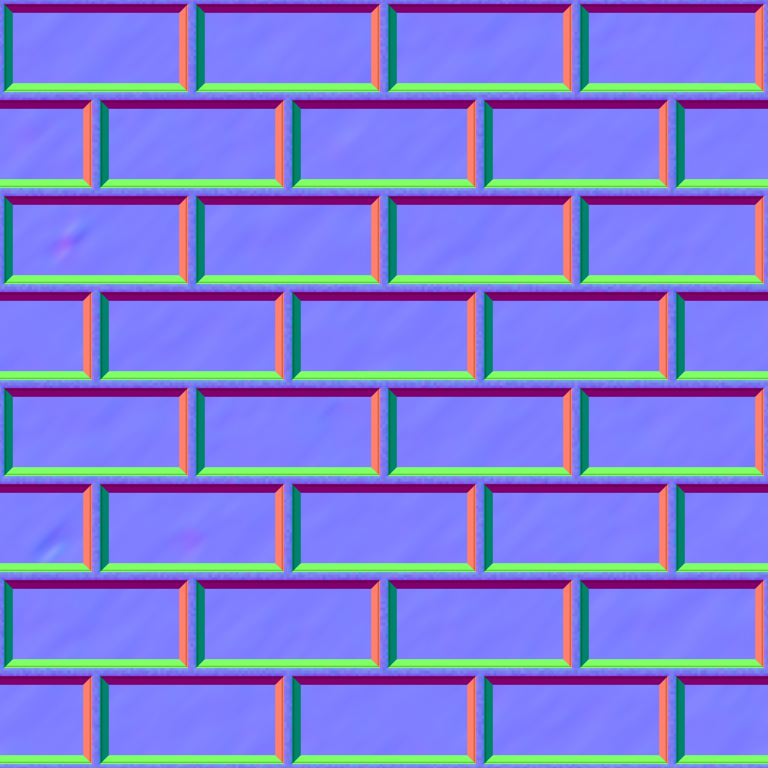
This texture map is drawn by a Shadertoy shader. Its source:

```glsl
// Tangent-space normal map of bevelled bricks in running bond with grainy mortar joints.

const vec2  BRICKS       = vec2(4.0, 8.0);       // repeats across and down
const vec2  BRICK_HALF   = vec2(0.1198, 0.0573); // half size of a brick
const float BEVEL        = 0.0115;               // width of the sloped rim
const float JOINT_HALF   = 0.0052;               // half width of a mortar joint
const float CREASE_DEPTH = 0.0022;               // fine line inside the rim
const float CREASE_WIDTH = 0.0011;
const float CREASE_SHADE = 0.22;

const vec3 TOP_COLOR    = vec3(0.50, 0.00, 0.42);
const vec3 BOTTOM_COLOR = vec3(0.50, 1.00, 0.40);
const vec3 LEFT_COLOR   = vec3(0.00, 0.51, 0.42);
const vec3 RIGHT_COLOR  = vec3(1.00, 0.50, 0.42);
const vec3 MORTAR_TINT  = vec3(0.95, 0.96, 0.94);

const float STREAK_SCALE  = 20.0;  // even, so the sheared noise wraps
const float FACE_RELIEF   = 0.35;
const float DENT_RELIEF   = 2.6;
const float DENT_CHANCE   = 0.28;
const vec2  DENT_SIZE     = vec2(0.034, 0.016);
const float GRAIN_SCALE   = 256.0;
const float GRAIN_RELIEF  = 0.22;
const float MORTAR_SLOPE  = 0.30;

float hash(vec2 p) {
    vec3 q = fract(p.xyx * vec3(0.1031, 0.1030, 0.0973));
    q += dot(q, q.yzx + 33.33);
    return fract((q.x + q.y) * q.z);
}

// Value noise that wraps after "period" cells
float wrapNoise(vec2 p, vec2 period) {
    vec2 i = floor(p);
    vec2 f = fract(p);
    f = f * f * f * (f * (f * 6.0 - 15.0) + 10.0);
    vec2 a = mod(i, period);
    vec2 b = mod(i + 1.0, period);
    return mix(mix(hash(a), hash(vec2(b.x, a.y)), f.x),
               mix(hash(vec2(a.x, b.y)), hash(b), f.x), f.y);
}

// Soft relief stretched along the rising diagonal
float faceHeight(vec2 uv) {
    vec2 p = vec2(uv.x - uv.y, 0.5 * (uv.x + uv.y)) * STREAK_SCALE;
    vec2 period = vec2(STREAK_SCALE, 0.5 * STREAK_SCALE);
    return wrapNoise(p, period) + 0.4 * wrapNoise(p * 2.0, period * 2.0);
}

vec2 faceSlope(vec2 uv) {
    const vec2 STEP = vec2(0.004, 0.0);
    float h = faceHeight(uv);
    return h - vec2(faceHeight(uv + STEP.xy), faceHeight(uv + STEP.yx));
}

// Green points down the canvas
vec3 encodeNormal(vec2 slope) {
    return 0.5 + 0.5 * normalize(vec3(slope.x, -slope.y, 1.0));
}

// Occasional diagonal scuff on a brick face
float dentMask(vec2 q, vec2 id) {
    vec2 center = (vec2(hash(id + 17.0), hash(id + 41.0)) - 0.5) * BRICK_HALF * 1.2;
    vec2 r = q - center;
    r = vec2(r.x + r.y, r.y - r.x) * 0.7071 / DENT_SIZE;
    float strength = smoothstep(1.0 - DENT_CHANCE, 1.0, hash(id + 5.0));
    return strength * exp(-dot(r, r));
}

void mainImage(out vec4 fragColor, in vec2 fragCoord) {
    vec2 uv = fragCoord / iResolution.xy;
    float px = 1.0 / iResolution.y;

    // Running bond: every other course moves by half a brick
    vec2 grid = uv * BRICKS;
    float course = floor(grid.y);
    grid.x += 0.5 * (1.0 - mod(course, 2.0));
    vec2 id = vec2(mod(floor(grid.x), BRICKS.x), course);
    vec2 q = (fract(grid) - 0.5) / BRICKS;
    vec2 d = abs(q) - BRICK_HALF;
    float depth = -max(d.x, d.y);

    // Mortar: concave joint with fine grain
    vec2 outside = max(d, 0.0);
    float reach = length(outside);
    vec2 away = sign(q) * outside / max(reach, 1e-5);
    vec2 grainCell = uv * GRAIN_SCALE;
    vec2 grain = vec2(wrapNoise(grainCell, vec2(GRAIN_SCALE)),
                      wrapNoise(grainCell + 71.0, vec2(GRAIN_SCALE))) - 0.5;
    vec2 mortarSlope = away * MORTAR_SLOPE * (1.0 - smoothstep(0.0, JOINT_HALF, reach));
    vec3 mortar = encodeNormal(mortarSlope + grain * GRAIN_RELIEF) * MORTAR_TINT;

    // Bevel: four mitred sides with a fine crease
    vec3 level = q.y > 0.0 ? TOP_COLOR : BOTTOM_COLOR;
    vec3 upright = q.x > 0.0 ? RIGHT_COLOR : LEFT_COLOR;
    vec3 bevel = mix(level, upright, smoothstep(-px, px, d.x - d.y));
    float crease = 1.0 - smoothstep(0.0, CREASE_WIDTH + 0.5 * px, abs(depth - CREASE_DEPTH));
    bevel *= 1.0 - CREASE_SHADE * crease;

    // Face: nearly flat, with faint relief and scuffs
    float relief = FACE_RELIEF + DENT_RELIEF * dentMask(q, id);
    vec3 face = encodeNormal(faceSlope(uv) * relief);

    vec3 color = mix(mortar, bevel, smoothstep(-0.7 * px, 0.7 * px, depth));
    color = mix(color, face, smoothstep(-0.7 * px, 0.7 * px, depth - BEVEL));
    fragColor = vec4(color, 1.0);
}
```
